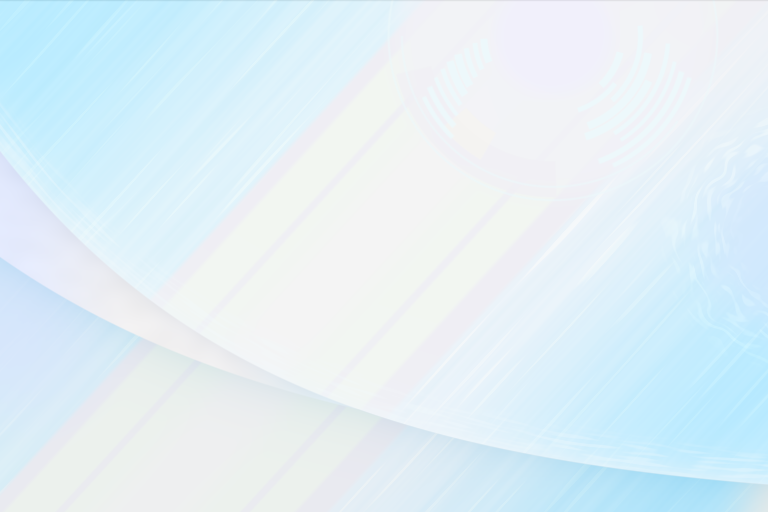
Give the GLSL for this background, as a WebGL 2 fragment shader.

```glsl
#version 300 es
precision highp float;
// Pale diagonal light bands crossed by two sweeping paper curves.
// Bands depend on the distance across a slanted axis; the curves are
// decaying exponentials, and faint dashed rings are drawn in polar form.
uniform vec2 u_resolution;
out vec4 outColor;

float hash(vec2 p) {
  p = fract(p * vec2(0.1031, 0.1137));
  p += dot(p, p.yx + 33.33);
  return fract((p.x + p.y) * p.x * 7.31);
}

vec2 gradient(vec2 cell) {
  float a = 6.2832 * hash(cell + 17.0);
  return vec2(cos(a), sin(a));
}

float noise(vec2 p) {
  vec2 i = floor(p), f = p - i, w = f * f * (3.0 - 2.0 * f), e = vec2(1, 0);
  float a = dot(gradient(i), f);
  float b = dot(gradient(i + e.xy), f - e.xy);
  float c = dot(gradient(i + e.yx), f - e.yx);
  float d = dot(gradient(i + 1.0), f - 1.0);
  return mix(mix(a, b, w.x), mix(c, d, w.x), w.y);
}

// Soft-edged interval from lo to hi
float band(float x, float lo, float hi, float soft) {
  return smoothstep(lo - soft, lo + soft, x) * (1.0 - smoothstep(hi - soft, hi + soft, x));
}

// Color across the slanted axis s, with streaks running along t
vec3 slantedBands(float s, float t) {
  const vec3 lavender = vec3(0.937, 0.935, 0.957);
  vec3 left = mix(vec3(0.88, 0.953, 0.983), vec3(0.73, 0.925, 1.0), smoothstep(-0.08, -0.6, s));
  vec3 right = mix(vec3(0.92, 0.953, 0.978), vec3(0.73, 0.92, 1.0), smoothstep(0.43, 0.93, s));
  vec3 c = s < 0.2 ? left : right;
  float streak = noise(vec2(s * 45.0, t * 1.3)) + 0.6 * noise(vec2(s * 130.0, t * 2.5 + 9.0));
  c += 0.028 * streak * vec3(1.0, 0.4, 0.1);
  c += 0.03 * smoothstep(0.28, 0.42, noise(vec2(s * 100.0, t * 3.0 + 40.0))) * vec3(1, 0.5, 0);
  c = mix(c, lavender, band(s, -0.064, 0.432, 0.006));
  c = mix(c, vec3(0.948, 0.963, 0.947), band(s, -0.035, 0.385, 0.005));
  c = mix(c, vec3(0.957), band(s, 0.105, 0.235, 0.035));
  float lines = band(s, 0.04, 0.053, 0.003) + band(s, 0.306, 0.32, 0.003);
  return mix(c, lavender, 0.85 * lines);
}

// Concentric dashed rings, fading toward the rim
vec3 drawRings(vec3 c, vec2 p, float px) {
  vec2 d = p - vec2(1.08, 0.93);
  float r = length(d), angle = atan(d.y, d.x);
  c = mix(c, vec3(0.948, 0.95, 0.972), 0.65 * (1.0 - smoothstep(0.27, 0.34, r)));
  c = mix(c, vec3(0.943, 0.938, 0.958), 0.7 * band(r, 0.245, 0.315, px) * band(angle, -2.9, -1.55, 0.01));
  c = mix(c, vec3(0.962, 0.957, 0.943), 0.8 * band(r, 0.22, 0.28, px) * band(angle, -2.45, -2.1, 0.01));
  c = mix(c, vec3(0.945, 0.94, 0.99), 0.8 * (1.0 - smoothstep(0.09, 0.14, r)));
  for (int i = 0; i < 9; i++) {
    float k = float(i), radius = 0.135 + 0.018 * k;
    float start = -1.35 + 0.55 * hash(vec2(k, 3.0));
    float span = 0.5 + 0.6 * hash(vec2(k, 8.0));
    float arcs = band(angle, start, start + span, 0.01);
    arcs += band(angle, -3.1 + 0.05 * k, -2.75 + 0.05 * k, 0.01);
    float width = 0.003 + 0.005 * hash(vec2(k, 5.0));
    c = mix(c, vec3(0.925, 0.98, 0.99), 0.75 * arcs * band(r, radius - width, radius + width, px));
  }
  float rim = band(r, 0.319, 0.323, px) + band(r, 0.293, 0.297, px) * step(angle, -0.6);
  return mix(c, vec3(0.925, 0.972, 0.982), 0.6 * rim);
}

void main() {
  float px = 1.0 / u_resolution.y;
  vec2 p = gl_FragCoord.xy * px;
  float s = dot(p, vec2(0.737, -0.675)), t = dot(p, vec2(0.675, 0.737));
  float upperY = 0.01 + 0.695 * exp(-1.85 * p.x);
  float lowerY = min(upperY, 0.05 + 0.448 * exp(-1.56 * p.x));
  float above = (p.y - upperY) / sqrt(1.0 + pow(1.85 * (upperY - 0.01), 2.0));
  float below = (lowerY - p.y) / sqrt(1.0 + pow(1.56 * (lowerY - 0.05), 2.0));

  // Main sheet: bands, upper-right haze and rings
  vec3 sheet = slantedBands(s, t);
  sheet = mix(sheet, vec3(0.945, 0.945, 0.96), 0.65 * smoothstep(0.55, 1.0, p.y) * smoothstep(0.85, 1.4, p.x));
  sheet = drawRings(sheet, p, px);

  // Lavender globe at the right with brushed outline
  vec2 g = p - vec2(1.56, 0.53);
  float globe = length(g) + 0.018 * noise(p * 22.0);
  sheet = mix(sheet, vec3(0.84, 0.905, 0.99), 0.65 * (1.0 - smoothstep(0.1, 0.25, globe)));
  float brush = smoothstep(0.0, 0.35, noise(vec2(globe * 110.0, atan(g.y, -g.x) * 5.0)));
  sheet += 0.035 * brush * band(globe, 0.13, 0.25, 0.03) * vec3(1, 0.6, 0.1);

  // Pale brushed rim above the upper curve
  float fibers = smoothstep(-0.1, 0.35, noise(vec2(p.x * 14.0, above * 150.0)));
  sheet = mix(sheet, vec3(0.945, 0.965, 0.98), 0.6 * exp(-max(above, 0.0) * 28.0));
  sheet = mix(sheet, vec3(0.95, 0.98, 0.99), 0.3 * fibers * band(above, 0.0, 0.06, 0.02));

  // Ribbon shaded by the upper sheet
  vec3 ribbon = mix(vec3(0.895, 0.92, 0.995), vec3(0.953, 0.947, 0.947), smoothstep(0.0, 0.28, p.x));
  ribbon = mix(ribbon, vec3(0.91, 0.95, 0.965), smoothstep(0.42, 0.65, p.x));
  ribbon += 0.015 * noise(p * vec2(18.0, 26.0));
  ribbon -= vec3(0.05, 0.04, 0.025) * exp(min(above, 0.0) * 35.0);

  // Lower sheet with soft contact shadow
  vec3 base = slantedBands(s - 0.04, t + 5.0) - vec3(0.022, 0.018, 0.016);
  base = mix(base, vec3(0.85, 0.9, 0.99), 0.8 * (1.0 - smoothstep(0.05, 0.3, length(p - vec2(0.0, 0.38)))));
  base = mix(base, vec3(0.91, 0.925, 0.92), smoothstep(1.38, 1.52, p.x - 0.3 * p.y));
  base -= vec3(0.065, 0.035, 0.02) * exp(-max(below, 0.0) * 24.0);

  vec3 color = mix(ribbon, sheet, smoothstep(-px, px, above));
  color = mix(color, base, smoothstep(-px, px, below));
  color -= 0.08 * smoothstep(1.0 - 0.004, 1.0, p.y);
  outColor = vec4(clamp(color, 0.0, 1.0), 1.0);
}
```
